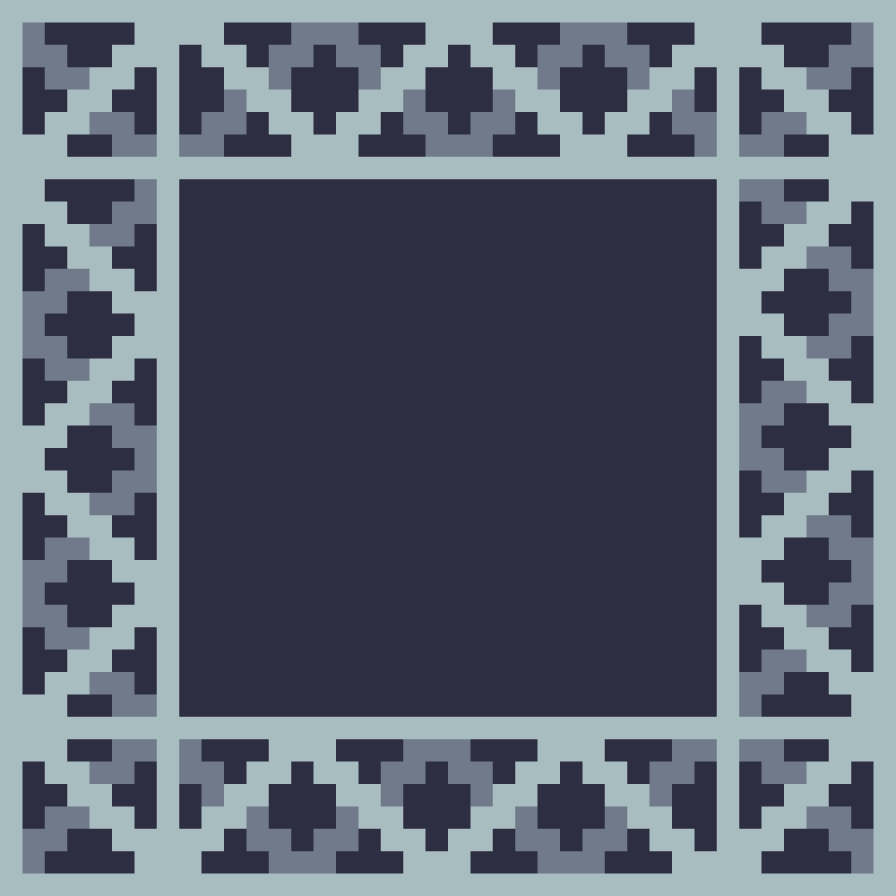
Write a Shadertoy shader that draws this pattern.

```glsl
// A dark square panel in a woven border of stepped diamonds and zigzag ribbons.
// The canvas is a 40 x 40 grid; each border cell is coloured by a rule on its
// distance from a diamond axis and its depth in the frame, then supersampled.

const float GRID = 40.0;         // cells across the canvas
const float RIBBON = 7.0;        // cell index of the inner pale line
const float PERIOD = 12.0;       // cells per motif repeat
const float AXIS = 14.0;         // cell on which a diamond is centred
const int SAMPLES = 4;           // antialiasing samples per axis

const vec3 INK = vec3(0.18, 0.18, 0.26);
const vec3 PALE = vec3(0.66, 0.74, 0.75);
const vec3 SLATE = vec3(0.44, 0.48, 0.54);

// Motif colour: a pale diagonal ribbon splits two point-symmetric halves.
vec3 motif(float axisDist, float depth) {
    float diagonal = axisDist + depth;
    if (diagonal > 4.5 && diagonal < 6.5) return PALE;
    if (diagonal > 6.5) {
        axisDist = 6.0 - axisDist;
        depth = 5.0 - depth;
    }
    float stair = axisDist - depth;
    return (stair > -0.5 && stair < 1.5) ? SLATE : INK;
}

// Cells from the nearest diamond axis, folded within one repeat.
float foldAxis(float along) {
    float halfPeriod = 0.5 * PERIOD;
    return abs(mod(along - AXIS + halfPeriod, PERIOD) - halfPeriod);
}

// Colour at a point in cells, measured from the upper left corner.
vec3 tapestry(vec2 p) {
    vec2 cell = clamp(floor(p), 0.0, GRID - 1.0);
    vec2 opposite = GRID - 1.0 - cell;
    vec2 edge = min(cell, opposite);
    bvec2 inside = greaterThan(edge, vec2(RIBBON + 0.5));

    if (all(inside)) return INK;
    if (min(edge.x, edge.y) < 0.5) return PALE;
    if (any(lessThan(abs(edge - RIBBON), vec2(0.5)))) return PALE;

    // Opposite bands are half-turn copies of each other.
    bool firstSide = cell.x + cell.y < GRID - 1.0;
    vec2 along = firstSide ? cell : opposite;
    if (inside.x) return motif(foldAxis(along.x), edge.y - 1.0);
    if (inside.y) return motif(foldAxis(along.y), edge.x - 1.0);

    // Corner blocks mirror across both centre lines.
    return motif(edge.y - 1.0, edge.x - 1.0);
}

void mainImage(out vec4 fragColor, in vec2 fragCoord) {
    vec3 total = vec3(0.0);
    for (int j = 0; j < SAMPLES; j++) {
        for (int i = 0; i < SAMPLES; i++) {
            vec2 offset = (vec2(i, j) + 0.5) / float(SAMPLES) - 0.5;
            vec2 uv = (fragCoord + offset) / iResolution.xy;
            total += tapestry(vec2(uv.x, 1.0 - uv.y) * GRID);
        }
    }
    fragColor = vec4(total / float(SAMPLES * SAMPLES), 1.0);
}
```
